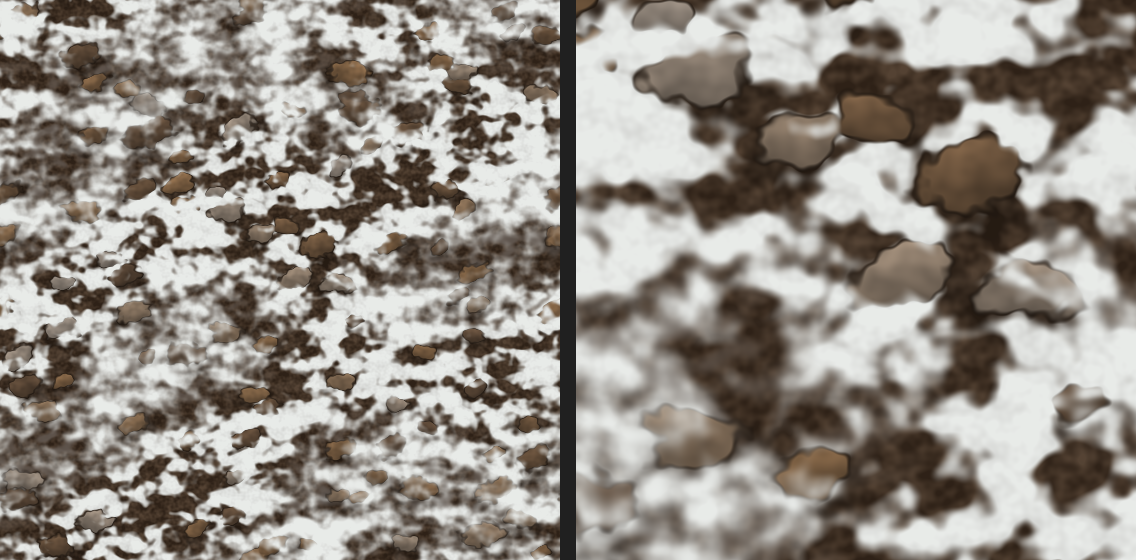
Left: the whole. Right: its middle third, enlarged.
A WebGL 2 fragment shader for this texture:

```glsl
#version 300 es
precision highp float;
// Patchy snow over dark soil and scattered flat stones, tiling on both axes.
// Wrapped gradient noise sets the snow depth; a cellular grid places stones.
// A slow noise decides where the snow edge is crisp and where it thins to grey.

uniform vec2 u_resolution;
out vec4 outColor;

const vec3 SNOW_LIGHT = vec3(0.91, 0.92, 0.91);
const vec3 SNOW_SHADE = vec3(0.77, 0.77, 0.76);
const vec3 SOIL_DARK  = vec3(0.18, 0.13, 0.09);
const vec3 SOIL_LIGHT = vec3(0.33, 0.26, 0.20);
const vec3 SOIL_DUSTY = vec3(0.37, 0.33, 0.30);
const vec3 STONE_TAN  = vec3(0.47, 0.36, 0.25);
const vec3 STONE_GREY = vec3(0.53, 0.49, 0.45);
const vec2 STONE_GRID = vec2(11.0, 17.0);
const float STONE_SHARE = 0.5;
const float STONE_CLEARING = 0.42; // how far stones push the snow back
const float SNOW_BIAS = 0.06;
const float EDGE_CRISP = 0.22;
const float EDGE_SOFT = 0.72;
const float WARP = 0.007;

// Integer hash of a lattice cell and a seed, three values in 0..1
vec3 hash3(vec2 cell, float seed) {
  uvec3 v = uvec3(cell, seed) * 1664525u + 1013904223u;
  v.x += v.y * v.z; v.y += v.z * v.x; v.z += v.x * v.y;
  v ^= v >> 16u;
  v.x += v.y * v.z; v.y += v.z * v.x; v.z += v.x * v.y;
  v ^= v >> 16u;
  return vec3(v & 65535u) / 65535.0;
}

float slope(vec2 cell, vec2 offset, vec2 period, float seed) {
  float angle = 6.2832 * hash3(mod(cell, period), seed).x;
  return dot(vec2(cos(angle), sin(angle)), offset);
}

// Gradient noise that wraps after a whole number of cells
float noise(vec2 p, vec2 period, float seed) {
  p *= period;
  vec2 i = floor(p), f = fract(p);
  vec2 u = f * f * f * (f * (f * 6.0 - 15.0) + 10.0);
  vec2 e = vec2(1.0, 0.0);
  return mix(
    mix(slope(i, f, period, seed), slope(i + e.xy, f - e.xy, period, seed), u.x),
    mix(slope(i + e.yx, f - e.yx, period, seed),
        slope(i + e.xx, f - e.xx, period, seed), u.x), u.y);
}

// Stones: rgb is their colour, a their cover; shadow darkens the soil around
vec4 stones(vec2 p, float rough, out float shadow) {
  vec4 result = vec4(0.0);
  shadow = 0.0;
  vec2 home = floor(p * STONE_GRID);
  for (int y = -1; y <= 1; y++) {
    for (int x = -1; x <= 1; x++) {
      vec2 cell = home + vec2(x, y);
      vec2 id = mod(cell, STONE_GRID);
      vec3 place = hash3(id, 21.0), look = hash3(id, 22.0);
      if (place.z > STONE_SHARE) continue;
      vec2 d = p - (cell + place.xy) / STONE_GRID;
      float tilt = mix(-0.25, 0.65, look.x);
      d = mat2(cos(tilt), -sin(tilt), sin(tilt), cos(tilt)) * d;
      vec2 size = mix(vec2(0.017, 0.011), vec2(0.036, 0.021), look.y);
      d /= size;
      float r = pow(pow(abs(d.x), 2.5) + pow(abs(d.y), 2.5), 0.4) + rough;
      float cover = 1.0 - smoothstep(0.8, 1.1, r);
      vec3 tint = mix(STONE_TAN, STONE_GREY, smoothstep(0.55, 0.95, look.z));
      tint = mix(SOIL_LIGHT, tint, smoothstep(0.1, 0.6, look.z));
      tint *= 0.95 + 0.22 * clamp(d.y, -1.0, 1.0) - 0.5 * rough;
      result = mix(result, vec4(tint, 1.0), cover);
      shadow = max(shadow, 1.0 - smoothstep(0.9, 1.6, r + 0.3 * d.y));
    }
  }
  return result;
}

// Snow depth around zero: wide drifts, broken by ragged clumps and specks
float snowDepth(vec2 p) {
  return 0.95 * noise(p, vec2(5.0, 12.0), 1.0)
       + 0.95 * noise(p, vec2(13.0, 25.0), 2.0)
       + 0.85 * noise(p, vec2(31.0, 43.0), 3.0)
       + 0.50 * noise(p, vec2(67.0, 79.0), 4.0);
}

void main() {
  vec2 p = gl_FragCoord.xy / u_resolution;

  // Ragged outlines
  vec2 bend = vec2(noise(p, vec2(29.0), 5.0), noise(p, vec2(29.0), 6.0));
  vec2 q = p + WARP * bend;
  float grain = noise(p, vec2(97.0, 113.0), 7.0);
  float fleck = noise(p, vec2(171.0, 181.0), 8.0);
  float mottle = noise(q, vec2(37.0, 53.0), 9.0);
  float softness = smoothstep(-0.3, 0.35, noise(p, vec2(3.0, 4.0), 10.0));

  // Soil and stones
  float shadow;
  vec4 stone = stones(q, 0.45 * mottle + 0.3 * grain, shadow);
  float soilTone = clamp(0.42 + 0.7 * mottle + 0.7 * grain + 0.5 * fleck, 0.0, 1.0);
  vec3 ground = mix(SOIL_DARK, SOIL_LIGHT, soilTone);
  ground = mix(ground, SOIL_DUSTY, softness * smoothstep(-0.2, 0.4, mottle));
  ground *= 1.0 - 0.2 * shadow;
  ground = mix(ground, stone.rgb * (1.0 + 0.3 * grain), stone.a);

  // Snow cover
  float depth = snowDepth(q) + SNOW_BIAS - STONE_CLEARING * stone.a;
  float edge = mix(EDGE_CRISP, EDGE_SOFT, softness);
  float cover = smoothstep(-edge, edge, depth);
  float snowTone = clamp(0.6 + 0.7 * depth + 0.5 * mottle + 0.35 * fleck, 0.0, 1.0);
  vec3 snow = mix(SNOW_SHADE, SNOW_LIGHT, snowTone);

  outColor = vec4(mix(ground, snow, cover), 1.0);
}
```
